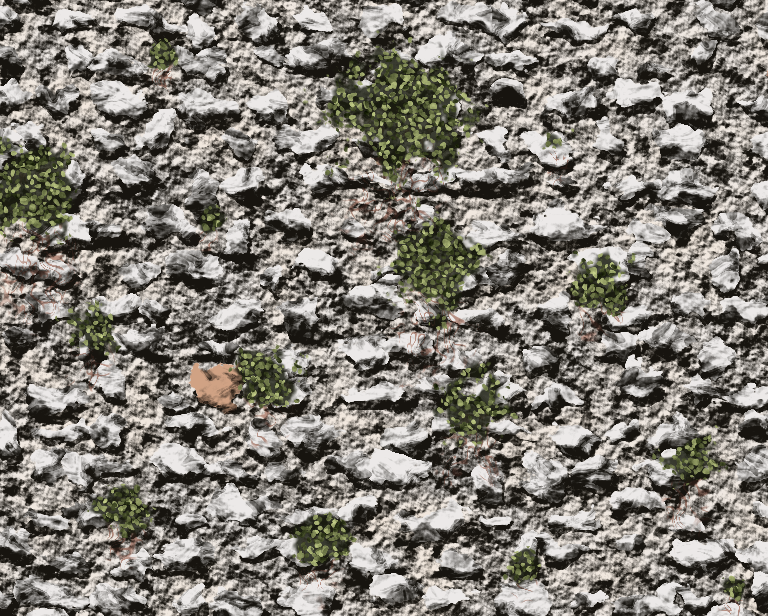
Write a WebGL 1 fragment shader that draws this texture.

```glsl
precision highp float;
// Sunlit flint wall in rough mortar, with small leafy plants rooted in the joints.
uniform vec2 u_resolution;

float hash(vec2 p) {
  vec3 q = fract(p.xyx * vec3(0.1031, 0.1030, 0.0973));
  q += dot(q, q.yzx + 33.33);
  return fract((q.x + q.y) * q.z);
}

float noise(vec2 p) {
  vec2 i = floor(p), f = fract(p);
  f = f * f * (3.0 - 2.0 * f);
  return mix(mix(hash(i), hash(i + vec2(1, 0)), f.x),
             mix(hash(i + vec2(0, 1)), hash(i + vec2(1, 1)), f.x), f.y);
}

float fbm(vec2 p) {
  float sum = 0.0, amp = 0.5;
  for (int i = 0; i < 4; i++) {
    sum += amp * noise(p);
    p = mat2(1.6, 1.2, -1.2, 1.6) * p + 7.1;
    amp *= 0.56;
  }
  return sum;
}

// Nearest stone: x = depth inside its edge, y = random id, zw = local position
vec4 stoneAt(vec2 p) {
  p += 0.030 * (vec2(noise(p * 19.0), noise(p * 22.0 + 40.0)) - 0.5);
  p += 0.014 * (vec2(noise(p * 70.0), noise(p * 70.0 + 9.0)) - 0.5);
  vec2 g = p * vec2(9.6, 15.0) + 20.0;
  vec4 best = vec4(-1.0, 0.0, 0.0, 0.0);
  for (int y = -1; y <= 1; y++) {
    for (int x = -1; x <= 1; x++) {
      float row = floor(g.y) + float(y);
      float shift = hash(vec2(row, 3.0));
      vec2 cell = vec2(floor(g.x - shift) + float(x), row);
      vec2 jitter = vec2(hash(cell + 11.0), hash(cell + 57.0)) - 0.5;
      vec2 centre = cell + vec2(shift, 0.0) + 0.5 + jitter * vec2(0.6, 0.5);
      vec2 size = vec2(0.22 + 0.34 * hash(cell + 83.0), 0.21 + 0.26 * hash(cell + 31.0));
      vec2 q = (g - centre) / size;
      float edge = 0.0;
      for (int k = 0; k < 6; k++) {
        float r = hash(cell * 3.0 + float(k) * 17.0);
        float a = float(k) * 1.047 + r;
        edge = max(edge, dot(q, vec2(cos(a), sin(a))) * (0.85 + 0.35 * r));
      }
      float inside = 1.0 - mix(edge, length(q), 0.3);
      if (inside > best.x) best = vec4(inside, hash(cell + 5.0), q);
    }
  }
  return best;
}

// Plants: x = leaf density, y = density of the stems trailing below
vec2 plantsAt(vec2 p, float aspect) {
  vec2 density = vec2(-1.0);
  for (int i = 0; i < 15; i++) {
    float n = float(i);
    vec2 jitter = vec2(hash(vec2(n, 2.0)), hash(vec2(n, 8.0))) - 0.5;
    vec2 centre = fract(vec2(0.51, 0.84) + n * vec2(0.53, 0.87)) + 0.06 * jitter;
    float radius = 0.022 + 0.095 * exp(-0.5 * n) + 0.035 * hash(vec2(n, 5.0));
    vec2 q = (p - centre * vec2(aspect, 1.0)) / radius;
    density.x = max(density.x, 1.0 - length(q * vec2(1.0, 1.1)));
    density.y = max(density.y, 1.0 - length((q + vec2(0.0, 0.9)) * vec2(1.3, 0.75)));
  }
  return density;
}

void main() {
  float aspect = u_resolution.x / u_resolution.y;
  vec2 p = gl_FragCoord.xy / u_resolution.y;

  // Crumbly mortar, lit from above, with small pits
  float grain = fbm(p * 80.0);
  float slope = grain - fbm((p + vec2(-0.002, 0.004)) * 80.0);
  float patches = fbm(p * 13.0 + 3.0);
  float ragged = fbm(p * vec2(42.0, 60.0) + 60.0) - 0.48;
  float tone = 0.60 + 1.6 * slope + 0.6 * (grain - 0.48) + 0.3 * (patches - 0.48);
  tone -= 0.45 * smoothstep(0.06, 0.17, ragged);

  // Broken shadows below stones that are partly buried
  vec4 stone = stoneAt(p);
  float buried = 0.02 + 0.15 * hash(vec2(stone.y * 91.0, 6.0));
  float depth = stone.x + 0.9 * ragged - buried;
  float cover = smoothstep(0.0, 0.09, depth);
  float drop = 0.002 + 0.019 * noise(p * 19.0 + 5.0);
  float blocker = stoneAt(p + vec2(-0.3 * drop, drop)).x + 0.8 * ragged;
  tone -= 0.58 * smoothstep(0.08, 0.2, blocker) * (1.0 - cover);

  // Chalky faces broken by sharp chips and grey flint
  vec2 facetPos = p * vec2(32.0, 48.0) + stone.y * 50.0;
  facetPos += 1.2 * vec2(noise(facetPos * 0.8), noise(facetPos * 0.8 + 30.0));
  float facet = fbm(facetPos);
  float facetSlope = facet - fbm(facetPos + vec2(-0.10, 0.24));
  float face = 0.84 + 0.18 * stone.y + 0.12 * stone.w - 0.05 * stone.z;
  face += 1.7 * facetSlope + 0.65 * slope;
  face -= 0.38 * smoothstep(0.52, 0.57, facet + 0.10 * (0.5 - stone.y));
  face -= 0.35 * smoothstep(0.64, 0.68, facet);
  face -= 0.5 * smoothstep(0.35, 0.75, -stone.w + 1.6 * ragged + 0.8 * (patches - 0.5));
  tone = clamp(mix(tone, face, cover), 0.0, 1.0);
  tone = mix(tone, smoothstep(0.0, 1.0, tone), 0.75);

  vec3 colour = mix(vec3(0.09, 0.08, 0.06), vec3(0.925, 0.915, 0.91), tone);
  colour *= mix(vec3(1.0), vec3(1.03, 0.99, 0.94), (1.0 - cover) * patches);
  vec3 rust = mix(vec3(0.88, 0.62, 0.53), vec3(0.88, 0.75, 0.60), hash(vec2(stone.y, 4.0)));
  colour *= mix(vec3(1.0), rust, cover * step(0.98, stone.y));

  // Thin reddish stems trailing over the wall
  vec2 plant = plantsAt(p, aspect);
  plant += 1.3 * (fbm(p * 22.0 + 17.0) - 0.48) + 0.5 * (noise(p * 75.0) - 0.5);
  float strand = abs(noise(vec2(p.x * 120.0 + 5.0 * noise(p * 38.0), p.y * 60.0)) - 0.5);
  float stem = (1.0 - smoothstep(0.03, 0.10, strand)) * smoothstep(0.05, 0.5, plant.y);
  colour = mix(colour, vec3(0.40, 0.25, 0.20) * (0.5 + tone), 0.65 * stem);

  // Shaded foliage under four layers of leaves
  vec3 shade = vec3(0.10, 0.11, 0.06) + 0.25 * max(slope, 0.0);
  colour = mix(colour, shade, 0.85 * smoothstep(0.12, 0.40, plant.x));
  for (int i = 0; i < 4; i++) {
    float layer = float(i);
    float a = 0.6 + layer * 1.1;
    vec2 w = p + 0.006 * vec2(noise(p * 90.0), noise(p * 90.0 + 50.0));
    vec2 g = mat2(cos(a), sin(a), -sin(a), cos(a)) * w * (68.0 + 9.0 * layer) + 90.0;
    vec2 id = floor(g) + layer * 37.0;
    vec2 q = fract(g) - 0.5 - 0.3 * (vec2(hash(id), hash(id + 19.0)) - 0.5);
    float leaf = 1.0 - smoothstep(0.30, 0.42, length(q * vec2(1.0, 1.25)));
    leaf *= smoothstep(0.0, 0.10, plant.x - 0.5 * hash(id + 71.0));
    float light = hash(id + 43.0);
    vec3 green = mix(vec3(0.16, 0.19, 0.08), vec3(0.68, 0.72, 0.47), light + 0.8 * slope);
    colour = mix(colour, green, leaf * step(0.45, hash(id + 29.0)));
  }
  gl_FragColor = vec4(clamp(colour, 0.0, 1.0), 1.0);
}
```
